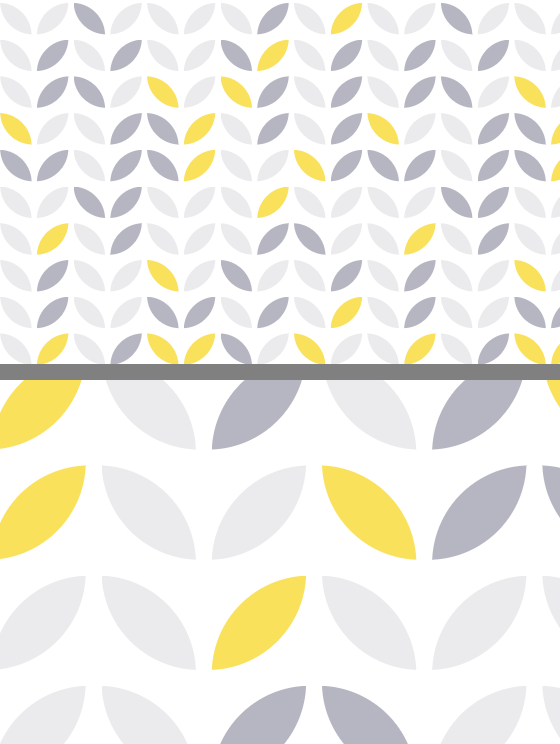
Top: the whole. Bottom: its middle third, enlarged.
Write a Shadertoy shader that draws this pattern.

```glsl
// Rows of paired leaves leaning alternately left and right on white.
// Each leaf is the overlap of two discs in a square cell; a modular cube
// scrambles the cells of a 10 by 10 block to give each tint an exact share.

const float PITCH       = 0.1009;               // cell size, in canvas heights
const float LEAF_SIZE   = 0.0863;               // side of the square holding a leaf
const float ARC_RADIUS  = 1.04 * LEAF_SIZE;     // radius of both leaf edges
const vec2  GRID_ORIGIN = vec2(0.0005, 0.0080); // from the top left corner

const float BLOCK        = 10.0; // cells per side of the colour block
const int   YELLOW_CELLS = 16;   // out of 100
const int   GREY_CELLS   = 33;   // out of 100
const int   PRIME        = 101;  // one more than the cells in a block
const int   SCRAMBLE     = 50;   // varies the arrangement of tints

const vec3 WHITE  = vec3(1.0);
const vec3 PALE   = vec3(0.922, 0.922, 0.930);
const vec3 GREY   = vec3(0.715, 0.715, 0.760);
const vec3 YELLOW = vec3(0.980, 0.882, 0.360);

// Signed distance to a leaf with its tips on the diagonal through (1, 1).
float leafDistance(vec2 p) {
    float halfChord = LEAF_SIZE * sqrt(0.5);
    float offset = sqrt(ARC_RADIUS * ARC_RADIUS - halfChord * halfChord);
    vec2 centre = offset * normalize(vec2(1.0, -1.0));
    return max(length(p - centre), length(p + centre)) - ARC_RADIUS;
}

// Unique rank from 1 to 100 for each cell of the repeating block.
int cellRank(vec2 cell) {
    ivec2 c = ivec2(mod(cell, BLOCK));
    int n = c.x + int(BLOCK) * c.y + 1;
    return (SCRAMBLE * n * n * n) % PRIME;
}

vec3 leafColour(vec2 cell) {
    int rank = cellRank(cell);
    if (rank <= YELLOW_CELLS) return YELLOW;
    if (rank <= YELLOW_CELLS + GREY_CELLS) return GREY;
    return PALE;
}

void mainImage(out vec4 fragColor, in vec2 fragCoord) {
    // Canvas heights, measured downwards from the top left
    float pixel = 1.0 / iResolution.y;
    vec2 uv = vec2(fragCoord.x, iResolution.y - fragCoord.y) * pixel - GRID_ORIGIN;

    // Cell and position about the leaf centre
    vec2 cell = floor(uv / PITCH);
    vec2 p = uv - cell * PITCH - 0.5 * LEAF_SIZE;

    // Mirror every second column
    if (mod(cell.x, 2.0) > 0.5) p.x = -p.x;

    float coverage = clamp(0.5 - leafDistance(p) / pixel, 0.0, 1.0);
    fragColor = vec4(mix(WHITE, leafColour(cell), coverage), 1.0);
}
```
